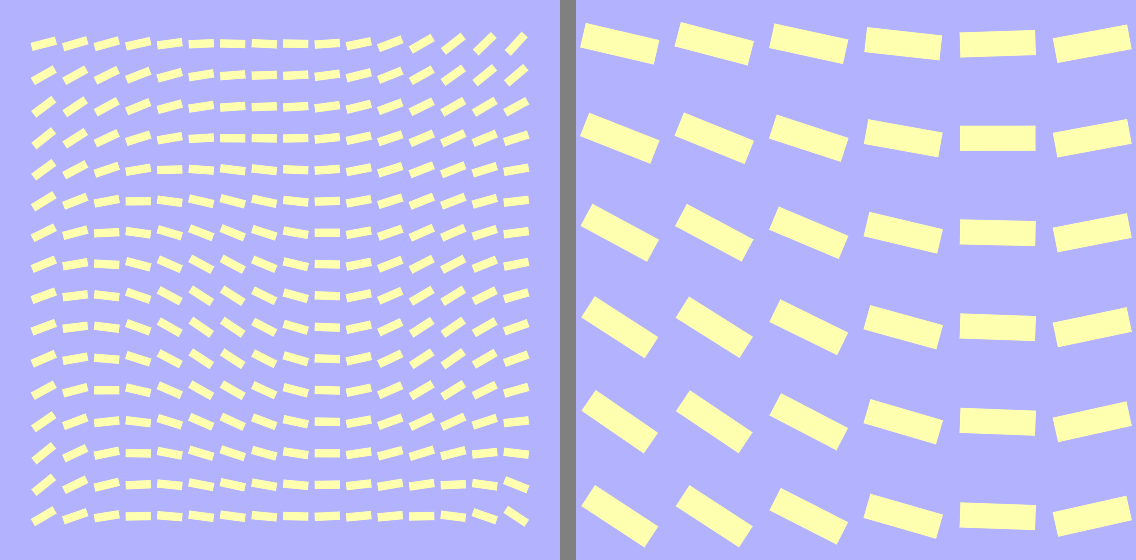
Left: the whole. Right: its middle third, enlarged.
Write a WebGL 2 fragment shader that draws this pattern.

```glsl
#version 300 es
precision highp float;
// A 16 by 16 field of short bars inside a plain margin, which lets the tile join.
// Each bar is a rotated box; its tilt comes from a trend plus sines across the
// columns, whose strengths vary smoothly with height.

uniform vec2 u_resolution;
out vec4 fragColor;

const float PI = 3.14159265;
const float REPEATS = 16.0;                   // bars across and down
const float MARGIN = 0.05;                    // plain border, share of the canvas
const vec2 BAR_HALF = vec2(0.4, 0.1333);      // half size, share of a cell
const vec3 LAVENDER = vec3(0.70, 0.70, 1.00);
const vec3 CREAM = vec3(1.00, 1.00, 0.69);

// Tilt weights (offset, slope, cosine, sine), in degrees, by power of height
const vec4 WEIGHT_0 = vec4(7.88, -18.7, 11.55, -32.09);
const vec4 WEIGHT_1 = vec4(28.88, -47.0, -12.14, 17.25);
const vec4 WEIGHT_2 = vec4(64.68, -57.5, 1.99, 32.54);
const vec4 WEIGHT_3 = vec4(-80.9, 198.4, 36.63, -4.33);
const vec4 WEIGHT_4 = vec4(-57.0, 56.6, -8.10, -12.29);
const vec4 WEIGHT_5 = vec4(33.89, -98.2, -14.36, -2.85);
const float RIPPLE = 2.5;                     // fine tilt wave, degrees
const float TILT_BIAS = 1.5;                  // added to every bar, degrees

// Anticlockwise tilt in radians for a column and row counted from the lower left
float barTilt(vec2 index) {
    vec2 place = index / (REPEATS - 1.0);
    float h = 2.0 * place.y - 1.0;
    vec4 weights = WEIGHT_0 + h * (WEIGHT_1 + h * (WEIGHT_2
                 + h * (WEIGHT_3 + h * (WEIGHT_4 + h * WEIGHT_5))));
    float phase = 2.0 * PI * index.x / REPEATS;
    float tilt = dot(weights, vec4(1.0, place.x, cos(phase), sin(phase)));
    tilt += TILT_BIAS + RIPPLE * sin(3.0 * PI * place.x);
    return radians(tilt);
}

// Signed distance to an axis-aligned box
float boxDistance(vec2 p, vec2 halfSize) {
    vec2 d = abs(p) - halfSize;
    return length(max(d, 0.0)) + min(max(d.x, d.y), 0.0);
}

void main() {
    vec2 uv = gl_FragCoord.xy / u_resolution;
    float cellSize = (1.0 - 2.0 * MARGIN) / REPEATS;
    vec2 grid = (uv - MARGIN) / cellSize;
    vec2 index = floor(grid);
    vec2 local = fract(grid) - 0.5;

    // Turn the cell so its bar lies level
    float tilt = barTilt(clamp(index, 0.0, REPEATS - 1.0));
    float c = cos(tilt), s = sin(tilt);
    vec2 turned = vec2(c * local.x + s * local.y, c * local.y - s * local.x);

    // One pixel of edge smoothing, in cell units
    float edge = 0.5 / (min(u_resolution.x, u_resolution.y) * cellSize);
    float bar = 1.0 - smoothstep(-edge, edge, boxDistance(turned, BAR_HALF));

    // Leave the margin empty
    vec2 inside = step(0.0, index) * step(index, vec2(REPEATS - 1.0));
    fragColor = vec4(mix(LAVENDER, CREAM, bar * inside.x * inside.y), 1.0);
}
```
